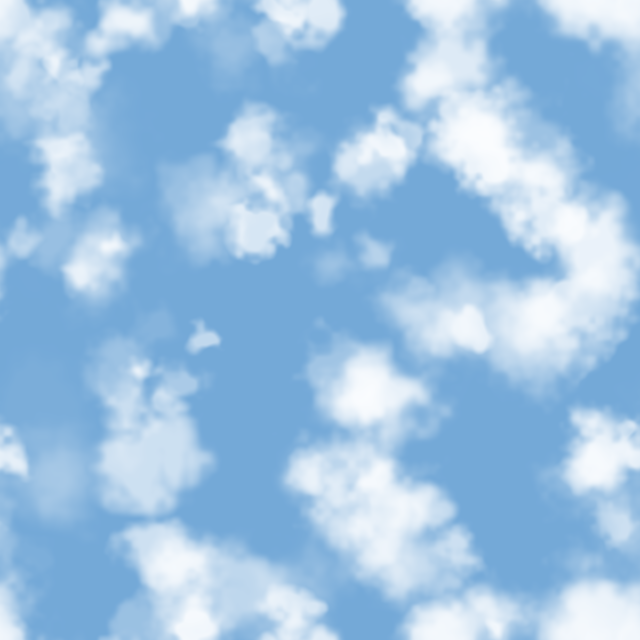
This texture is drawn by a Shadertoy shader. Its source:

```glsl
// Soft white cumulus puffs gathered in loose clumps on a light blue sky, seamlessly tiling.
#define SKY vec3(0.456, 0.663, 0.845)
#define CLOUD vec3(0.985, 0.991, 0.998)
#define LAYERS 4
#define COVER 0.04      // higher fills more of the sky
#define SCATTER 1.2     // how far puffs stray from the clumps
#define RAGGED 0.34     // edge distortion, in cells
#define FINEST 100.0    // finest wisps across the canvas
#define MIN_RADIUS 0.34 // puff radii, in cells
#define MAX_RADIUS 0.82
#define MIN_OPACITY 0.25
#define MAX_OPACITY 0.88

// Integer hash giving three values from 0 to 1
vec3 hash3(ivec3 cell) {
    uvec3 v = uvec3(cell) * 1664525u + 1013904223u;
    v.x += v.y * v.z; v.y += v.z * v.x; v.z += v.x * v.y;
    v ^= v >> 16u;
    v.x += v.y * v.z; v.y += v.z * v.x; v.z += v.x * v.y;
    return vec3(v >> 8u) / 16777215.0;
}

// Hash of a lattice cell that wraps after a whole number of cells
vec3 wrapHash(vec2 cell, float period, int seed) {
    return hash3(ivec3(ivec2(mod(cell + 0.5, period)), seed));
}

// Smooth wrapping noise with two independent channels
vec2 noise2(vec2 uv, float period, int seed) {
    vec2 p = uv * period, i = floor(p), f = p - i;
    f = f * f * f * (f * (f * 6.0 - 15.0) + 10.0);
    vec2 a = wrapHash(i, period, seed).xy;
    vec2 b = wrapHash(i + vec2(1, 0), period, seed).xy;
    vec2 c = wrapHash(i + vec2(0, 1), period, seed).xy;
    vec2 d = wrapHash(i + vec2(1, 1), period, seed).xy;
    return mix(mix(a, b, f.x), mix(c, d, f.x), f.y);
}

// Ragged displacement, from lobes down to the finest wisps
vec2 billow(vec2 uv, float cells, int seed) {
    vec2 sum = vec2(0);
    float amp = RAGGED / cells;
    for (float period = cells * 2.0; period < FINEST; period *= 2.0) {
        sum += amp * (noise2(uv, period, seed + int(period)) - 0.5);
        amp *= 0.62;
    }
    return sum;
}

// Balanced wave field: positive where clouds gather
float clump(vec2 uv) {
    const vec2 waves[5] = vec2[5](vec2(3, 1), vec2(-1, 3), vec2(2, -2), vec2(2, 3), vec2(-4, 1));
    float sum = 0.0;
    for (int i = 0; i < 5; i++)
        sum += sin(6.2831853 * (dot(waves[i], uv) + 0.37 * float(i * i) + 0.15));
    return sum / 1.58;
}

// Light let through one layer of scattered puffs
float layerClear(vec2 uv, float cells, float share, int seed) {
    vec2 p = (uv + billow(uv, cells, seed + 10)) * cells;
    vec2 home = floor(p);
    float clear = 1.0;
    for (int y = -1; y <= 1; y++)
    for (int x = -1; x <= 1; x++) {
        vec2 cell = home + vec2(x, y);
        vec3 place = wrapHash(cell, cells, seed);
        vec3 look = wrapHash(cell, cells, seed + 1);
        vec2 center = cell + place.xy;
        float gather = clump(center / cells) + COVER + SCATTER * (place.z - 0.5);
        float present = smoothstep(0.0, 0.3, gather) * step(fract(place.z * 7.3), share);
        float radius = mix(MIN_RADIUS, MAX_RADIUS, look.x);
        float core = 0.5 * look.y;
        float body = 1.0 - smoothstep(core, 1.0, length(p - center) / radius);
        clear *= 1.0 - present * body * mix(MIN_OPACITY, MAX_OPACITY, look.z);
    }
    return clear;
}

void mainImage(out vec4 fragColor, in vec2 fragCoord) {
    vec2 uv = fragCoord / iResolution.xy;

    // Stack layers from broad banks to small bright puffs
    float clear = 1.0, cells = 5.0;
    for (int i = 0; i < LAYERS; i++) {
        float share = i < 3 ? 1.0 : 0.45;
        clear *= layerClear(uv, cells, share, 200 * i + 17);
        cells = floor(cells * 1.55);
    }

    fragColor = vec4(mix(SKY, CLOUD, 1.0 - clear), 1.0);
}
```
